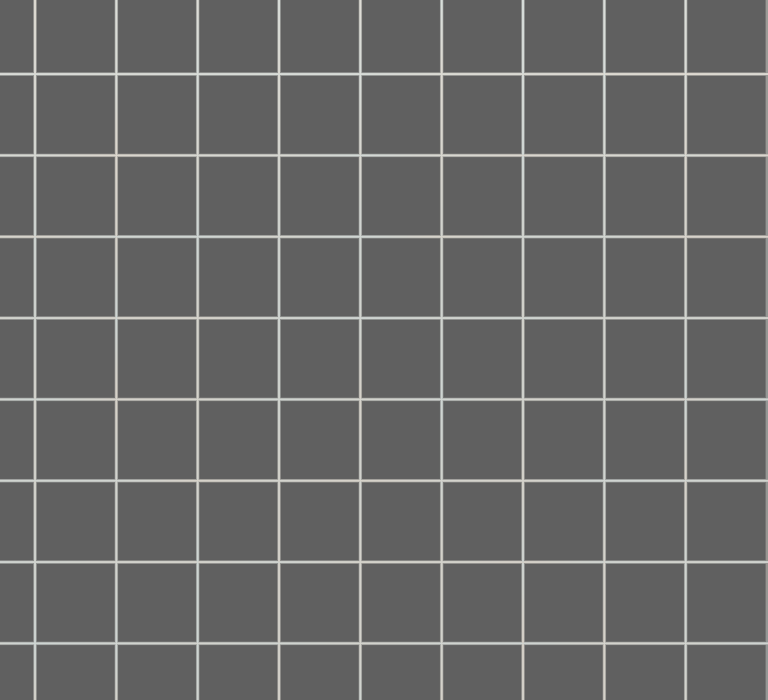
Reproduce this pattern procedurally as a WebGL 2 fragment shader.

```glsl
#version 300 es
precision highp float;

uniform vec2 u_resolution;
out vec4 fragColor;

// Lengths are fractions of the canvas width
const float PITCH = 0.1059;
const vec2 FIRST_LINE = vec2(0.0456, 0.0737);
const float HALF_WIDTH = 0.00176;
const float SOFTNESS = 0.0014;
const float HALO_WIDTH = 0.0048;
const float HALO_DEPTH = 0.012;
const float LAST_COLUMN = 9.0;
const float LAST_COLUMN_OPACITY = 0.5;

const vec3 GROUND = vec3(0.378);
const vec3 LINE = vec3(0.825, 0.828, 0.805);
const vec3 TINT = vec3(0.016, -0.006, -0.018);
const float TOP_LIGHT = 0.04;

float hash(vec2 p) {
    return fract(sin(dot(p, vec2(127.1, 311.7))) * 43758.5453);
}

// Smooth variation along one numbered line, from -1 to 1
float lineNoise(float t, float id) {
    float cell = floor(t);
    float blend = smoothstep(0.0, 1.0, t - cell);
    return mix(hash(vec2(cell, id)), hash(vec2(cell + 1.0, id)), blend) * 2.0 - 1.0;
}

void main() {
    vec2 p = gl_FragCoord.xy / u_resolution.x;
    float height = u_resolution.y / u_resolution.x;

    // Distance to the nearest vertical (x) and horizontal (y) line
    vec2 grid = (p - FIRST_LINE) / PITCH;
    vec2 id = floor(grid + 0.5);
    vec2 dist = abs(grid - id) * PITCH;

    float soft = max(SOFTNESS, 0.7 / u_resolution.x);
    vec2 cover = 1.0 - smoothstep(HALF_WIDTH - soft, HALF_WIDTH + soft, dist);

    // The column on the right border is fainter
    if (id.x > LAST_COLUMN - 0.5) cover.x *= LAST_COLUMN_OPACITY;

    // Faint dark halo beside each line
    vec2 halo = 1.0 - smoothstep(HALF_WIDTH, HALO_WIDTH, dist);
    vec3 color = GROUND - HALO_DEPTH * max(halo.x, halo.y);

    // Slight warm and cool drift along the lines, whiter near the top
    float drift = cover.x > cover.y
        ? lineNoise(grid.y, id.x + 40.0)
        : lineNoise(grid.x, id.y);
    float topLight = TOP_LIGHT * smoothstep(0.6, 1.0, p.y / height);
    vec3 lineColor = LINE + TINT * drift + topLight;

    color = mix(color, lineColor, max(cover.x, cover.y));
    fragColor = vec4(color, 1.0);
}
```
